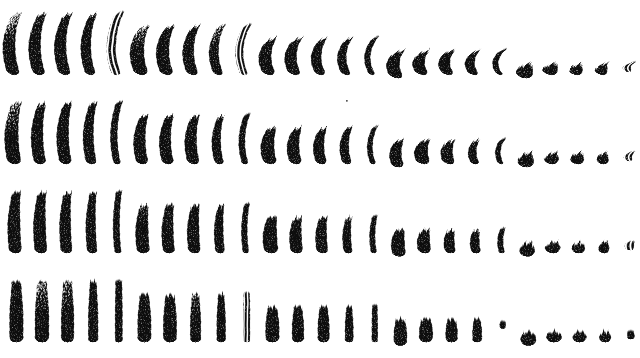
A WebGL 1 fragment shader for this pattern:

```glsl
precision highp float;
// Four rows of 25 dry-brush ink strokes, shrinking in five groups and straightening row by row.
uniform vec2 u_resolution;

const float COLUMNS = 25.0;
const float GROUP_SIZE = 5.0;
const float ROW_PITCH = 3.483;
const float BASELINE = 2.93;
const vec3 PAPER = vec3(1.0);
const vec3 INK = vec3(0.05);

float hash(vec2 p) {
  return fract(sin(dot(p, vec2(127.1, 311.7))) * 43758.5);
}

// Distance to the nearest jittered cell point
float cellular(vec2 p) {
  vec2 cell = floor(p);
  float nearest = 2.0;
  for (int y = -1; y <= 1; y++) {
    for (int x = -1; x <= 1; x++) {
      vec2 id = cell + vec2(float(x), float(y));
      vec2 point = id + vec2(hash(id), hash(id + 19.7));
      nearest = min(nearest, distance(p, point));
    }
  }
  return nearest;
}

// Layered sines in -1..1
float waves(float x, float seed) {
  return 0.5 * sin(x + seed * 21.0) + 0.3 * sin(x * 1.9 + seed * 47.0)
       + 0.2 * sin(x * 3.7 + seed * 83.0);
}

float same(float a, float b) {
  return 1.0 - step(0.5, abs(a - b));
}

// Strokes drawn with a nearly empty brush, split along their length
float splitAmount(float group, float member, float row) {
  float longArc = step(group, 1.5) * same(row, 0.0);
  float shortArc = same(group, 4.0) * step(row, 2.5);
  float straight = same(group, 1.0) * same(row, 3.0);
  return same(member, 4.0) * max(longArc, max(shortArc, straight));
}

// Signed distance to one stroke; q is measured from cell left and baseline
float brushStroke(vec2 q, float column, float row) {
  float group = floor((column + 0.5) / GROUP_SIZE);
  float member = column - group * GROUP_SIZE;
  float seed = hash(vec2(column + 3.0, row + 7.0));
  float last = same(member, 4.0);
  float blob = same(group, 4.0);
  float curve = 1.0 - row / 3.0;
  float split = splitAmount(group, member, row);

  // Size and resting height
  float dab = same(group, 3.0) * same(row, 3.0);
  float lift = last * (0.12 * blob + 0.53 * dab);
  float drop = 0.13 * step(2.5, group) * same(member, 0.0);
  float len = 2.47 - 0.485 * group - 1.28 * lift + drop;
  float h = q.y - lift + drop;
  float width = 0.52 - 0.018 * member * member + 0.012 * member * step(group, 0.5);
  float halfWidth = 0.5 * width * mix(0.9, 1.08, seed) * (1.0 + 0.25 * blob + 0.2 * split);

  // Bowed spine
  float t = clamp(h / len, 0.0, 1.0);
  float bow = 0.27 * curve * (1.0 - 0.5 * blob);
  float spine = 0.64 - 0.08 * curve + 0.13 * curve * t - 4.0 * bow * t * (1.0 - t);
  float x = q.x - spine;
  float s = clamp(x / halfWidth, -1.2, 1.2);

  // Rounded foot, tapered head and rough sides
  float foot = 1.0 - clamp(h / (halfWidth * 0.8), 0.0, 1.0);
  float taper = mix(1.0, mix(0.68, 0.5, blob), smoothstep(0.4, 1.0, t) * (1.0 - 0.6 * last));
  float side = halfWidth * taper * sqrt(1.0 - foot * foot);
  side += 0.014 * waves(h * 19.0 + sign(x) * 2.0, seed) * step(0.0, h);
  float d = max(abs(x) - side, -h);

  // Bristle tips
  float bristle = 0.5 + 0.5 * waves(s * 8.0, seed);
  float ragged = mix(0.24, 0.06, last) * mix(0.6, 1.1, hash(vec2(seed, 2.0)));
  float top = len - ragged * bristle - halfWidth * 0.5 * s * s + 0.1 * s * curve;
  d = max(d, (h - top) * 0.4);

  // Pale lines through the split strokes
  float lane = abs(fract(s + 0.3 + 0.12 * waves(h * 3.0, seed)) - 0.5);
  d = mix(d, max(d, halfWidth * (0.21 - lane)), split);

  // Dry speckles towards the head
  float firstDry = same(column, 0.0) * step(row, 1.5) * (1.0 - 0.25 * row);
  float dryness = max(firstDry, 0.75 * smoothstep(0.6, 1.0, hash(vec2(seed, 5.0))));
  dryness *= (1.0 - last) * step(group, 1.5);
  float holeSize = dryness * smoothstep(0.4, 1.0, t) * (0.48 - 0.2 * s);
  float hole = holeSize - cellular(vec2(x * 17.0, h * 9.0) + seed * 40.0);
  return max(d, hole * 0.07);
}

void main() {
  float unit = COLUMNS / u_resolution.x;
  vec2 p = vec2(gl_FragCoord.x, u_resolution.y - gl_FragCoord.y) * unit;
  float column = floor(p.x);
  float row = floor(p.y / ROW_PITCH);
  vec2 q = vec2(p.x - column, BASELINE - (p.y - row * ROW_PITCH));

  float d = brushStroke(q, column, row);
  float speck = distance(p, vec2(13.55, 3.94)) - 0.028;
  float ink = 1.0 - smoothstep(-0.7 * unit, 0.7 * unit, min(d, speck));
  gl_FragColor = vec4(mix(PAPER, INK, ink), 1.0);
}
```
